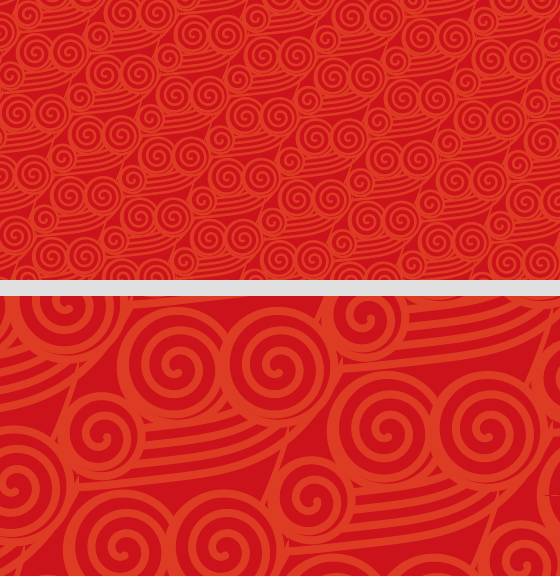
Top: the whole. Bottom: its middle third, enlarged.
A Shadertoy shader for this pattern:

```glsl
// Tilted rows of paired cloud curls with small curls and flowing tails, in orange on red.

const float TAU = 6.2831853;

// Distance to a spiral arm that winds inward from the rim to a round tip.
float spiralDistance(vec2 p, float rim) {
    float pitch = 9.3, startAngle = 1.8, tipRadius = 2.6;
    float r = length(p);
    float angle = atan(-p.y, p.x) - startAngle;
    float offset = mod(r - rim + pitch * angle / TAU + 0.5 * pitch, pitch) - 0.5 * pitch;
    float armRadius = r - offset;
    float arm = armRadius > tipRadius && armRadius < rim ? abs(offset) : 99.0;
    float tipAngle = startAngle + TAU * (rim - tipRadius) / pitch;
    vec2 tip = tipRadius * vec2(cos(tipAngle), -sin(tipAngle));
    return min(arm, distance(p, tip));
}

// Lays a ringed curl over whatever lies beneath it.
void addCurl(vec2 p, float rim, inout float curls, inout bool covered) {
    float r = length(p);
    if (r < rim) {
        covered = true;
        curls = spiralDistance(p, rim);
    }
    curls = min(curls, abs(r - rim));
}

// Distance to four parallel strands sweeping left from beneath the pair.
float tailDistance(vec2 p) {
    float u = (p.x + 16.0) / 89.0;
    if (u < -0.34 || u > 1.03) return 99.0;
    float edge = 52.0 - 10.0 * u - 38.0 * u * u * u * u;
    float slope = (10.0 + 152.0 * u * u * u) / 89.0;
    float depth = (edge - p.y) / sqrt(1.0 + slope * slope);
    return abs(depth - 8.0 * clamp(round(depth / 8.0), 0.0, 3.0));
}

void mainImage(out vec4 fragColor, in vec2 fragCoord) {
    // The canvas is 384 units high, with y pointing down.
    float pixel = 384.0 / iResolution.y;
    vec2 p = vec2(fragCoord.x, iResolution.y - fragCoord.y) * pixel - vec2(145.0, 102.0);

    // Slanted lattice of repeats.
    mat2 lattice = mat2(96.0, 29.3, -24.6, 83.5);
    vec2 cell = round(inverse(lattice) * p);

    float tails = 99.0, curls = 99.0;
    bool covered = false;
    for (int j = -1; j <= 1; j++) {
        for (int i = -1; i <= 1; i++) {
            vec2 q = p - lattice * (cell + vec2(i, j));
            tails = min(tails, tailDistance(q));
            addCurl(q - vec2(-10.0, -52.0), 18.3, curls, covered);
            addCurl(q, 25.8, curls, covered);
            addCurl(q - vec2(46.0, 0.0), 25.8, curls, covered);
        }
    }

    // Curls hide the tails behind them.
    float line = covered ? curls : min(curls, tails);
    float ink = 1.0 - smoothstep(-0.6, 0.6, (line - 1.85) / pixel);
    fragColor = vec4(mix(vec3(0.80, 0.07, 0.10), vec3(0.87, 0.23, 0.14), ink), 1.0);
}
```
